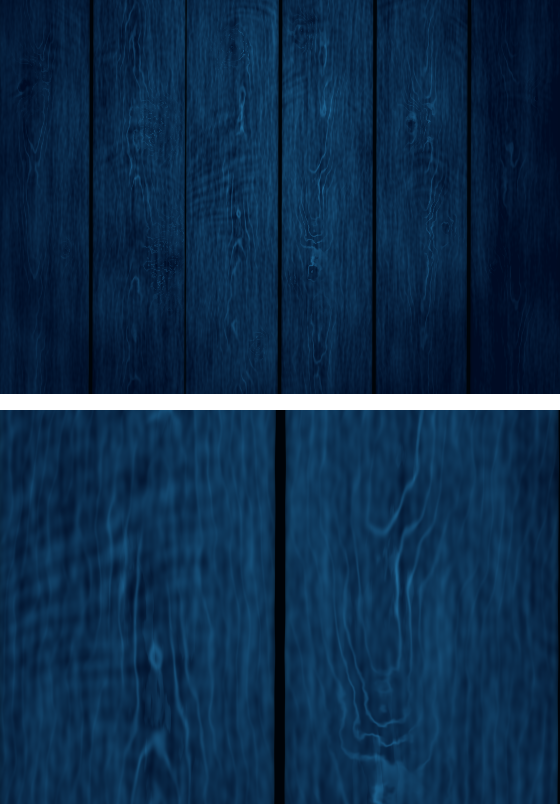
Top: the whole. Bottom: its middle third, enlarged.
Write a WebGL 2 fragment shader that draws this texture.

```glsl
#version 300 es
precision highp float;
// Six upright planks of blue-stained timber, parted by dark seams.
// Each plank bends a ring field into arched grain and knots; gradient noise
// adds fibres, ripples and stain, and a broad falloff darkens the borders.
uniform vec2 u_resolution;
out vec4 fragColor;

const float PITCH = 0.1687;     // plank width as a share of the canvas width
const vec3 DEEP = vec3(0.008, 0.08, 0.185);
const vec3 LIGHT = vec3(0.07, 0.26, 0.41);
const vec3 SEAM = vec3(0.0, 0.015, 0.035);

vec2 hash2(vec2 p) {
  vec3 h = fract(p.xyx * vec3(0.1031, 0.1030, 0.0973));
  h += dot(h, h.yzx + 33.33);
  return fract((h.xx + h.yz) * h.zy);
}

float cornerSlope(vec2 cell, vec2 offset) {
  float angle = 6.2832 * hash2(cell).x;
  return dot(vec2(cos(angle), sin(angle)), offset);
}

// Gradient noise, roughly -0.7 to 0.7
float noise(vec2 p) {
  vec2 i = floor(p), f = p - i;
  vec2 w = f * f * f * (f * (f * 6.0 - 15.0) + 10.0);
  vec2 e = vec2(1.0, 0.0);
  float low = mix(cornerSlope(i, f), cornerSlope(i + e, f - e), w.x);
  float high = mix(cornerSlope(i + e.yx, f - e.yx), cornerSlope(i + 1.0, f - 1.0), w.x);
  return mix(low, high, w.y);
}

float fbm(vec2 p) {
  float sum = 0.0, gain = 1.0;
  for (int i = 0; i < 4; i++) {
    sum += gain * noise(p);
    p = p * 2.03 + 17.3;
    gain *= 0.5;
  }
  return sum;
}

// Ring count of arched grain: nested, long arrowheads around the heart line
float archRings(float side, float y, float id) {
  float lean = hash2(vec2(id, 41.0)).x < 0.5 ? -1.0 : 1.0;
  float bend = 1.5 * fbm(vec2(side * 3.5 + id * 9.0, y * 6.0));
  return 20.0 * sqrt(side * side + 0.002) + lean * 7.0 * y + bend;
}

// Wraps the rings round scattered knots; x = rings, y = glow, z = dark core
vec3 addKnots(float rings, vec2 local, float id, float width) {
  vec3 result = vec3(rings, 0.0, 0.0);
  for (int i = 0; i < 2; i++) {
    vec2 key = vec2(id + 3.0, float(i) + 11.0);
    vec2 r = hash2(key);
    vec2 centre = vec2(width * mix(0.15, 0.9, r.x), (float(i) + mix(0.15, 0.85, r.y)) * 0.5);
    float size = mix(0.010, 0.034, pow(hash2(key + 7.0).x, 2.0));
    vec2 away = (local - centre) / size;
    float d = length(away * vec2(1.0, 0.75)) + 0.9 * fbm(local * 26.0);
    float reach = exp(-0.22 * d * d);
    result.x = mix(result.x, 1.7 * d, reach);
    result.y += reach * smoothstep(-0.2, 0.4, noise(away * 0.6 + id));
    result.z += exp(-4.0 * d * d);
  }
  return result;
}

// Thin bright crests, faded where they grow too fine to resolve
float crest(float rings) {
  float wave = 0.5 + 0.5 * cos(6.2832 * rings);
  return pow(wave, 6.0) * smoothstep(0.9, 0.3, fwidth(rings));
}

// Fine upright fibres at two scales, with a short-grained tooth
float fibres(vec2 p) {
  float strands = noise(vec2(p.x * 90.0, p.y * 6.0)) + noise(vec2(p.x * 170.0, p.y * 16.0));
  return strands + 0.8 * noise(p * vec2(165.0, 70.0));
}

// Short curved strokes across the grain, strongest near the top
float ripples(vec2 p, float side, float id) {
  float y = p.y + 0.25 * side * side + 0.05 * noise(p * 8.0);
  float stroke = noise(vec2(p.x * 13.0 + id * 5.0, y * 62.0));
  return stroke * smoothstep(-0.05, 0.35, noise(p * 4.5 + id)) * smoothstep(0.0, 0.8, p.y);
}

// Broad light, high and near the middle
float falloff(vec2 uv) {
  vec2 d = uv - vec2(0.475, 0.63);
  return 0.73 - 3.1 * d.x * d.x - 1.35 * d.y * d.y;
}

void main() {
  vec2 uv = gl_FragCoord.xy / u_resolution;
  vec2 p = gl_FragCoord.xy / u_resolution.y;
  float width = PITCH * u_resolution.x / u_resolution.y;

  // Plank index and position within the plank
  float column = (uv.x - 0.5) / PITCH + 3.0 + 0.012 * (0.5 - uv.y);
  float id = floor(column);
  float across = column - id;
  vec2 traits = hash2(vec2(id, 5.0));
  float side = across - mix(0.38, 0.58, traits.x) + 0.1 * noise(vec2(id * 7.0, p.y * 3.0));

  // Rings, knots and the pale, ragged heart of each plank
  vec3 knots = addKnots(archRings(side, p.y, id), vec2(across * width, p.y), id, width);
  float line = crest(knots.x);
  float heart = exp(-50.0 * side * side) * smoothstep(-0.25, 0.25, noise(vec2(side * 5.0 + id * 3.0, p.y * 6.0)));
  float flake = smoothstep(0.1, 0.3, fbm(vec2(side * 15.0 + id * 4.0, p.y * 13.0)));
  float lit = clamp(falloff(uv), 0.0, 1.0);

  // Tone of the stain
  float tone = max(falloff(uv), -0.02) - 0.04 + 0.12 * (traits.y - 0.5);
  tone += 0.27 * fbm(vec2(p.x * 6.0, p.y * 4.0) + id * 13.0);
  tone += 0.27 * noise(vec2(p.x * 28.0, p.y * 0.9 + id));
  tone += (0.14 + 0.32 * lit) * fibres(p);
  tone += (0.1 + 0.7 * lit) * ripples(p, side, id);
  tone += (0.25 + 0.9 * lit) * (line - 0.2) * (0.17 + 0.85 * heart + 0.75 * knots.y);
  tone += 0.5 * heart * flake * lit - 0.3 * knots.z;
  vec3 colour = DEEP + (LIGHT - DEEP) * clamp(tone, -0.2, 1.8);

  // Dark seams, one of them nearly closed
  float seamId = round(column);
  float gap = abs(column - seamId) * width;
  float halfGap = seamId == 2.0 ? 0.0015 : 0.0043;
  halfGap += 0.0008 * noise(vec2(seamId * 5.0, p.y * 25.0));
  float blur = 0.7 / u_resolution.y;
  colour *= 1.0 - 0.35 * exp(-max(gap - halfGap, 0.0) / 0.0025);
  colour = mix(SEAM, colour, smoothstep(halfGap - blur, halfGap + blur, gap));
  fragColor = vec4(colour, 1.0);
}
```
